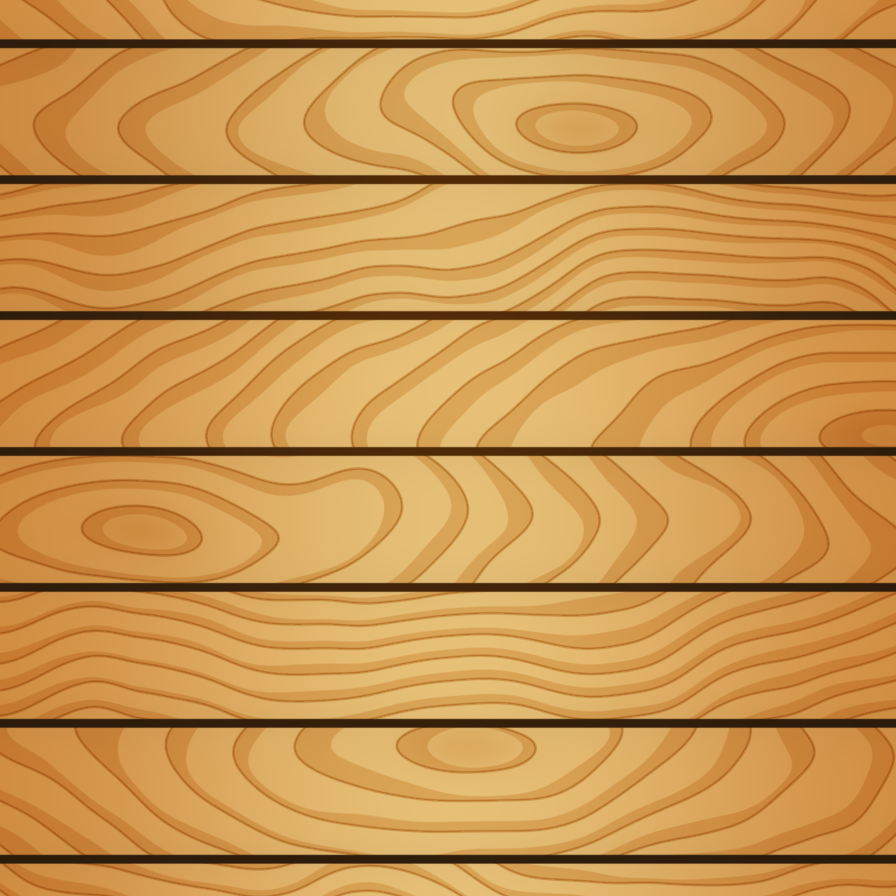
A Shadertoy shader for this texture:

```glsl
// Horizontal wooden planks with dark seams and a light band down the middle.
// Each plank's grain is the set of contours of a warped distance to a knot;
// wavy planks simply have their knot far above or below them.

#define PLANK_PITCH 0.1517   // plank height, seam included
#define FIRST_SEAM 0.041     // height of the lowest seam
#define SEAM_WIDTH 0.0098
#define RING_SPACING 0.09    // distance between rings along the plank
#define RING_STRETCH 2.0     // how much tighter rings are across the plank
#define LINE_WIDTH 0.0026
#define WARP vec2(0.12, 0.085)
#define WARP_FREQ vec2(5.5, 5.0)

const vec3 WOOD_EDGE   = vec3(0.815, 0.55, 0.255);
const vec3 WOOD_CENTRE = vec3(0.90, 0.75, 0.465);
const vec3 BAND_TINT   = vec3(0.945, 0.86, 0.73);
const vec3 LINE_TINT   = vec3(0.86, 0.73, 0.52);
const vec3 SEAM_DARK   = vec3(0.165, 0.105, 0.045);
const vec3 SEAM_WARM   = vec3(0.33, 0.17, 0.03);

float hash(vec2 p) {
    vec3 q = fract(p.xyx * 0.1031);
    q += dot(q, q.yzx + 33.33);
    return fract((q.x + q.y) * q.z);
}

float noise(vec2 p) {
    vec2 i = floor(p), f = fract(p);
    f = f * f * f * (f * (f * 6.0 - 15.0) + 10.0);
    return mix(mix(hash(i), hash(i + vec2(1, 0)), f.x),
               mix(hash(i + vec2(0, 1)), hash(i + vec2(1, 1)), f.x), f.y);
}

// Two octaves, centred on zero
float waves(vec2 p) {
    return 0.8 * noise(p) + 0.2 * noise(p * 2.1 + 7.7) - 0.5;
}

// Knot position in a plank: x on the canvas, y relative to the plank's base
vec2 knotCentre(float plank) {
    float x = fract(0.51 + 0.828 * plank);
    float y = 0.5 + 0.38 * cos(0.9 * plank);
    bool wavy = mod(plank, 3.0) == 1.0 || plank < 0.0;
    if (wavy) y += mod(plank, 2.0) < 0.5 ? -2.5 : 2.5;
    return vec2(x, y * PLANK_PITCH);
}

void mainImage(out vec4 fragColor, in vec2 fragCoord) {
    vec2 uv = fragCoord / iResolution.xy;
    float pixel = 1.0 / iResolution.y;

    // Plank number and position inside it
    float row = (uv.y - FIRST_SEAM) / PLANK_PITCH;
    float plank = floor(row);
    float across = row - plank;
    vec2 p = vec2(uv.x, across * PLANK_PITCH);

    // Warped ring field, calm close to the knot
    vec2 fromKnot = p - knotCentre(plank);
    vec2 seed = vec2(17.3, 31.7) * (plank + 3.0);
    vec2 np = p * WARP_FREQ + seed;
    float calm = smoothstep(0.03, 0.25, length(fromKnot));
    vec2 warp = WARP * vec2(waves(np + 53.1), waves(np)) * mix(0.3, 1.0, calm);
    vec2 q = (fromKnot + warp) * vec2(1.0, RING_STRETCH) / RING_SPACING;
    float rings = length(q) + 0.6 * sqrt(q.y * q.y + 0.4) - 0.15;
    float slope = max(length(vec2(dFdx(rings), dFdy(rings))) / pixel, 0.5);

    // Wood lit along the middle, with a slight tone change per plank
    float light = 1.0 - smoothstep(0.0, 0.56, abs(uv.x - 0.51));
    vec3 color = mix(WOOD_EDGE, WOOD_CENTRE, light);
    color *= 0.985 + 0.03 * hash(vec2(plank + 9.0, 4.0));
    color *= 1.0 - 0.03 * pow(abs(2.0 * across - 1.0), 3.0);
    color *= mix(vec3(1), BAND_TINT, 0.75 * exp(-2.5 * dot(q, q)));

    // Shaded band of varying width on the inner side of each ring
    float bandWidth = 0.1 + 0.4 * noise(p * vec2(9.0, 14.0) + seed.yx);
    float inset = (fract(rings) - 1.0 + bandWidth) / slope;
    color *= mix(vec3(1), BAND_TINT, smoothstep(-pixel, pixel, inset));

    // Thin ring line
    float ringDist = abs(fract(rings + 0.5) - 0.5) / slope;
    float line = 1.0 - smoothstep(-pixel, pixel, ringDist - 0.5 * LINE_WIDTH);
    color *= mix(vec3(1), LINE_TINT, line);

    // Seams, warmer towards the lit area
    float seamDist = min(across, 1.0 - across) * PLANK_PITCH - 0.5 * SEAM_WIDTH;
    vec2 glow = (uv - vec2(0.5, 0.66)) / vec2(0.33, 0.42);
    vec3 seamColor = mix(SEAM_DARK, SEAM_WARM, exp(-dot(glow, glow)));
    color = mix(seamColor, color, smoothstep(-pixel, pixel, seamDist));

    fragColor = vec4(color, 1.0);
}
```
